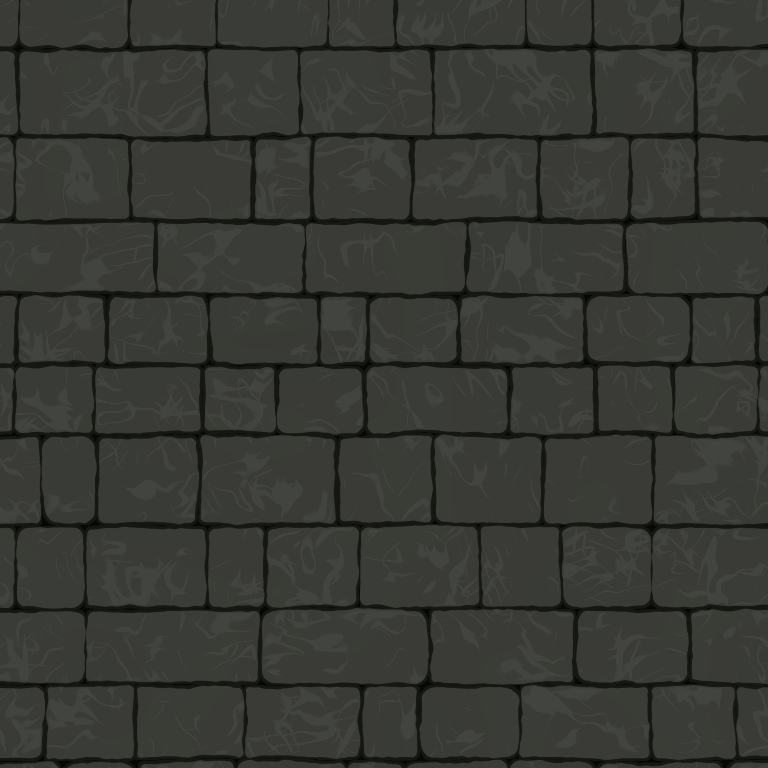
Write a Shadertoy shader that draws this texture.

```glsl
// Dark masonry wall: eleven courses of uneven height, each split into stones by jittered joints.
// Every stone is a rounded box with a wobbling outline, black mortar around it,
// and faint pale scratches cut from stretched, warped noise.

float hash(vec2 p) {
    vec3 q = fract(vec3(p.xyx) * 0.1031);
    q += dot(q, q.yzx + 33.33);
    return fract((q.x + q.y) * q.z);
}

float noise(vec2 p) {
    vec2 i = floor(p), f = fract(p);
    f = f * f * (3.0 - 2.0 * f);
    return mix(mix(hash(i), hash(i + vec2(1, 0)), f.x),
               mix(hash(i + vec2(0, 1)), hash(i + vec2(1, 1)), f.x), f.y);
}

mat2 rotation(float a) {
    return mat2(cos(a), sin(a), -sin(a), cos(a));
}

float roundedBox(vec2 p, vec2 halfSize, float radius) {
    vec2 q = abs(p) - halfSize + radius;
    return length(max(q, 0.0)) + min(max(q.x, q.y), 0.0) - radius;
}

// Thin tapering streaks along a direction that changes from stone to stone
float scratches(vec2 p, float seed, float soft) {
    float marks = 0.0;
    for (int k = 0; k < 3; k++) {
        float layer = float(k);
        vec2 offset = vec2(seed * 57.0 + layer * 19.0, seed * 31.0 + 7.0);
        vec2 q = rotation(seed * 6.28 + layer * 1.1) * p;
        q += 0.012 * vec2(noise(p * 45.0 + offset), noise(p * 45.0 + offset.yx));
        float ridge = abs(noise(q * vec2(22.0, 75.0) + offset) - 0.5);
        float patches = noise(p * 26.0 + offset.yx) - 0.47 - 0.2 * hash(offset);
        float width = 0.32 * patches;
        marks = max(marks, smoothstep(-soft, soft, width - ridge) * step(0.0, patches));
    }
    return marks;
}

void mainImage(out vec4 fragColor, in vec2 fragCoord) {
    vec2 uv = fragCoord / iResolution.xy;
    float pixel = 1.0 / iResolution.y;

    // Courses from the bottom up: edge heights, stones across, first joint
    float edges[12] = float[](-0.08, 0.010, 0.109, 0.208, 0.316, 0.434,
                              0.525, 0.616, 0.712, 0.822, 0.937, 1.05);
    float counts[11] = float[](8.0, 8.0, 5.0, 8.0, 7.0, 8.0, 8.0, 5.0, 8.0, 6.0, 8.0);
    float starts[11] = float[](0.048, 0.073, 0.132, 0.121, 0.014, 0.129,
                               0.007, 0.19, 0.043, 0.068, 0.043);

    // Slightly bent joints
    vec2 p = uv + 0.004 * (vec2(noise(uv * 13.0), noise(uv * 11.0 + 40.0)) - 0.5);

    int row = 0;
    for (int i = 1; i < 11; i++) if (p.y > edges[i]) row = i;

    // Nearest joints on either side
    float left = -1.0, right = 2.0, column = 0.0;
    for (int i = -2; i < 11; i++) {
        float id = float(i);
        float jitter = 0.58 * (hash(vec2(id + 13.0, float(row) * 7.0 + 3.0)) - 0.5);
        float joint = starts[row] + (id + jitter) / counts[row];
        if (joint <= p.x) { left = joint; column = id; }
        else right = min(right, joint);
    }

    // Stone outline with its own gaps, corner radius and chipped edge
    float seed = hash(vec2(column + 21.0, float(row) * 5.0 + 11.0));
    vec2 low = vec2(left, edges[row]), high = vec2(right, edges[row + 1]);
    vec2 gap = vec2(0.0017 + 0.0015 * fract(seed * 17.0), 0.0027 + 0.001 * fract(seed * 29.0));
    float radius = 0.006 + 0.012 * pow(fract(seed * 43.0), 3.0);
    float d = roundedBox(p - 0.5 * (low + high), 0.5 * (high - low) - gap, radius);
    d += 0.0042 * (noise(uv * 42.0 + seed * 90.0) - 0.5);
    d += 0.0018 * (noise(uv * 120.0 + seed * 70.0) - 0.5);

    // Stone face
    vec3 color = vec3(0.226, 0.232, 0.212);
    color += 0.006 * (noise(uv * 9.0) - 0.5);
    float marks = scratches(uv, seed, 0.012 + 6.0 * pixel);
    color = mix(color, vec3(0.266, 0.272, 0.253), 0.85 * marks * smoothstep(0.0, -0.004, d));

    // Mortar, darkest in the wide gaps and corners
    vec3 mortar = mix(vec3(0.08, 0.09, 0.07), vec3(0.02, 0.03, 0.02),
                      smoothstep(0.003, 0.0055, d));
    float soft = max(0.0009, 0.6 * pixel);
    color = mix(color, mortar, smoothstep(-soft, soft, d));

    fragColor = vec4(color, 1.0);
}
```
